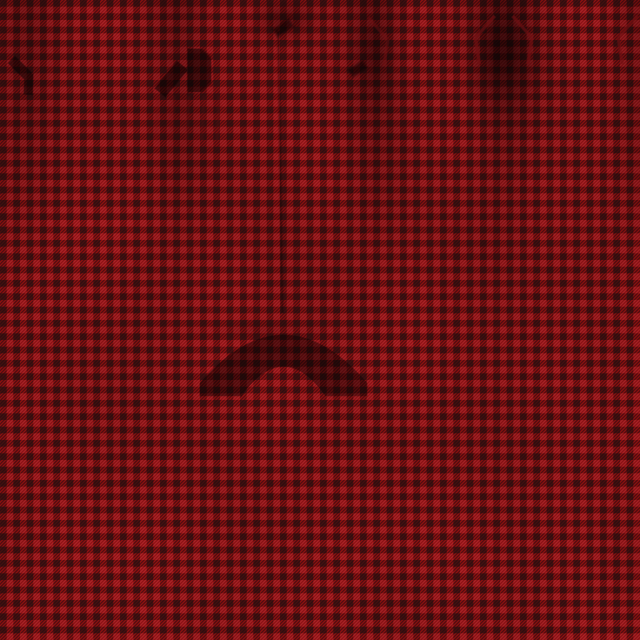
Give the GLSL for this texture, as a WebGL 2 fragment shader.

```glsl
#version 300 es
precision highp float;
// Red and black gingham cloth, 48 checks across and down, with a diagonal twill.
// Two smoothed square waves choose the check tone, a third cuts the twill;
// soft folds, creases, a seam and an arched patch then shade the weave.

uniform vec2 u_resolution;
out vec4 fragColor;

vec2 gradientAt(vec2 cell) {
    float angle = 6.2832 * fract(sin(dot(cell, vec2(127.1, 311.7))) * 43758.5);
    return vec2(cos(angle), sin(angle));
}

float gradientNoise(vec2 p) {
    vec2 i = floor(p), f = fract(p);
    vec2 u = f * f * f * (f * (f * 6.0 - 15.0) + 10.0);
    vec2 e = vec2(1, 0);
    float low = mix(dot(gradientAt(i), f), dot(gradientAt(i + e), f - e), u.x);
    float high = mix(dot(gradientAt(i + e.yx), f - e.yx), dot(gradientAt(i + 1.0), f - 1.0), u.x);
    return mix(low, high, u.y);
}

// Square wave, 1 in the second half of each unit, with edges softened by blur
float squareWave(float t, float blur) {
    return smoothstep(-blur, blur, abs(fract(t + 0.25) - 0.5) - 0.25);
}

// Coverage of a flat-sided stroke from a to b
float stroke(vec2 p, vec2 a, vec2 b, float halfWidth, float blur) {
    vec2 along = b - a, rel = p - a;
    float len = length(along);
    along /= len;
    vec2 d = abs(vec2(dot(rel, along) - 0.5 * len, along.x * rel.y - along.y * rel.x));
    d -= vec2(0.5 * len, halfWidth);
    return 1.0 - smoothstep(-blur, blur, max(d.x, d.y));
}

float softSpot(vec2 p, vec2 center, vec2 radius) {
    vec2 d = (p - center) / radius;
    return exp(-dot(d, d));
}

// Mirrored collar edge around x = 0
float collar(vec2 p, float blur) {
    p.x = abs(p.x);
    float edge = stroke(p, vec2(0.014, 0.0), vec2(0.044, -0.034), 0.0025, blur);
    return max(edge, stroke(p, vec2(0.044, -0.034), vec2(0.038, -0.075), 0.0025, blur));
}

vec3 weave(vec2 p, float pixel) {
    vec2 q = vec2(p.x, 1.0 - p.y) * 48.0;
    float warp = squareWave(q.x, 34.0 * pixel);
    float weft = squareWave(q.y, 34.0 * pixel);
    float twill = squareWave((q.x + q.y) * 4.0, 130.0 * pixel);
    vec3 black = mix(vec3(0.18, 0.055, 0.06), vec3(0.26, 0.06, 0.06), twill);
    vec3 blend = mix(vec3(0.31, 0.055, 0.06), vec3(0.54, 0.06, 0.065), twill);
    vec3 red = mix(vec3(0.54, 0.075, 0.08), vec3(0.65, 0.13, 0.15), twill);
    float tone = warp + weft;
    return mix(mix(black, blend, min(tone, 1.0)), red, max(tone - 1.0, 0.0));
}

// Wide hanging folds, strongest toward the top
float foldShade(vec2 p) {
    float centers[5] = float[5](0.04, 0.28, 0.585, 0.79, 1.0);
    float shade = 0.0;
    for (int i = 0; i < 5; i++) {
        float d = (p.x - centers[i]) / 0.045;
        shade += exp(-d * d);
    }
    return shade * smoothstep(0.5, 0.9, p.y);
}

// Band between two parabolas, cut flat below
float archPatch(vec2 p, float blur) {
    float dx = p.x - 0.443;
    float top = p.y - (0.477 - 4.4 * dx * dx);
    float base = max(0.427 - 10.7 * dx * dx, 0.381) - p.y;
    float d = max(max(top, base), abs(dx) - 0.131);
    return 1.0 - smoothstep(-blur, blur, d);
}

void main() {
    vec2 p = gl_FragCoord.xy / u_resolution;
    float pixel = 1.0 / min(u_resolution.x, u_resolution.y);
    float blur = max(0.0012, pixel);

    // Broad light and shade
    float light = 1.0 + 0.09 * gradientNoise(p * vec2(7.0, 4.0));
    light *= 1.0 - 0.2 * foldShade(p);
    light *= 1.0 - 0.5 * softSpot(p, vec2(0.787, 0.92), vec2(0.045, 0.075));
    light *= 1.0 - 0.3 * softSpot(p, vec2(0.585, 0.92), vec2(0.028, 0.07));
    light *= 1.0 - 0.35 * softSpot(p, vec2(0.445, 0.97), vec2(0.04, 0.025));

    // Dark creases near the top
    float crease = stroke(p, vec2(0.25, 0.855), vec2(0.285, 0.898), 0.011, blur);
    crease = max(crease, stroke(p, vec2(0.293, 0.89), vec2(0.33, 0.89), 0.034, blur)
        * smoothstep(0.0, 0.01, 0.062 - abs(p.x - 0.293) - abs(p.y - 0.89)));
    crease = max(crease, stroke(p, vec2(0.018, 0.907), vec2(0.045, 0.88), 0.008, blur));
    crease = max(crease, stroke(p, vec2(0.045, 0.885), vec2(0.044, 0.852), 0.007, blur));
    crease = max(crease, stroke(p, vec2(0.43, 0.948), vec2(0.455, 0.965), 0.007, 0.004));
    crease = max(crease, stroke(p, vec2(0.548, 0.885), vec2(0.57, 0.9), 0.007, 0.004));
    light *= 1.0 - 0.48 * crease;

    // Center seam and arched patch
    light *= 1.0 - 0.4 * stroke(p, vec2(0.441, 0.512), vec2(0.435, 0.95), 0.0015, 2.0 * blur);
    light *= 1.0 - 0.42 * archPatch(p, blur) * (1.0 - 1.2 * max(p.x - 0.443, 0.0));
    light *= 1.0 - 0.14 * softSpot(p, vec2(0.4, 0.485), vec2(0.07, 0.015));

    // Raised edges that show as faint plain red
    float edge = collar(p - vec2(0.787, 0.975), blur) + collar(p - vec2(1.01, 0.975), blur);
    edge += 0.7 * collar(p - vec2(0.562, 0.972), blur) * step(0.562, p.x);
    for (float x = 0.243; x < 0.35; x += 0.024)
        edge += 0.3 * stroke(p, vec2(x, 0.78), vec2(x + 0.004, 0.85), 0.003, 0.003);

    vec3 color = weave(p, pixel) * light;
    fragColor = vec4(mix(color, vec3(0.44, 0.06, 0.07), 0.6 * min(edge, 1.0)), 1.0);
}
```
